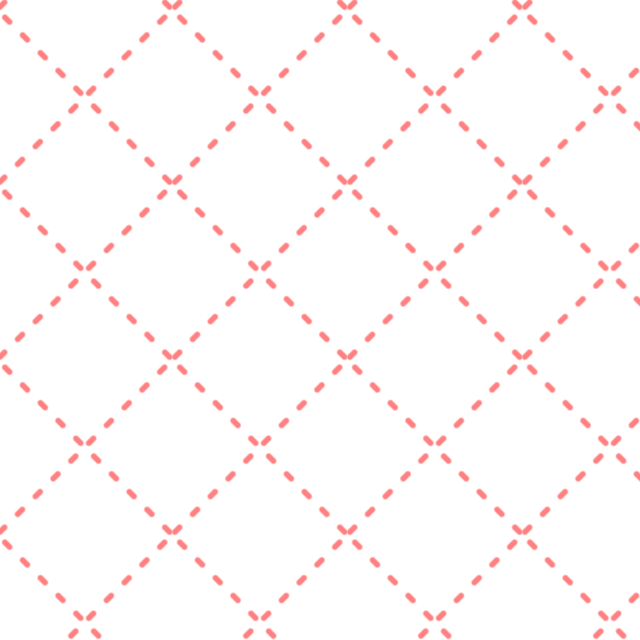
A Shadertoy shader for this pattern:

```glsl
// Diamond lattice of coral dashed diagonals on white.
// Each diagonal is folded into one tile, where a short run of evenly spaced
// round-ended dashes is drawn; a narrower gap marks the seam between tiles.

#define TILE 0.27344                  // tile side, in canvas heights
#define CROSSING vec2(0.2691, 0.0151) // one crossing, from the upper left
#define SEAM 0.0039                   // drop from crossing to the narrow gap
#define DASHES 9.0                    // steps between dashes in one tile
#define SPACING 0.02778               // vertical step between dash centres
#define HALF_LENGTH 0.0051            // half length of a dash core
#define RADIUS 0.0044                 // half width of a dash
#define SOFTNESS 0.0021               // half width of the soft edge
#define PAPER vec3(1.0)
#define CORAL vec3(1.0, 0.50, 0.50)

const float ROOT2 = sqrt(2.0);

// Wraps a coordinate into one tile centred on zero.
float wrapTile(float x) {
    return (fract(x / TILE + 0.5) - 0.5) * TILE;
}

// Signed distance to the dashes on the diagonals x = y (y points down).
float dashedDiagonal(vec2 p) {
    float across = wrapTile(p.x - p.y);
    float foot = p.y + 0.5 * across;

    // Height within the run of dashes, zero at the middle of the run
    float along = wrapTile(foot - SEAM - 0.5 * TILE);
    float last = 0.5 * DASHES;
    float index = clamp(floor(along / SPACING) + 0.5, -last, last);

    // Capsule in the rotated frame
    vec2 local = vec2((along - index * SPACING) * ROOT2, across / ROOT2);
    local.x = max(abs(local.x) - HALF_LENGTH, 0.0);
    return length(local) - RADIUS;
}

void mainImage(out vec4 fragColor, in vec2 fragCoord) {
    vec2 uv = fragCoord / iResolution.y;
    vec2 p = vec2(uv.x, 1.0 - uv.y) - CROSSING;

    // The second set of diagonals mirrors the first
    float d = min(dashedDiagonal(p), dashedDiagonal(vec2(-p.x, p.y)));

    float edge = max(SOFTNESS, 0.7 / iResolution.y);
    float ink = 1.0 - smoothstep(-edge, edge, d);
    fragColor = vec4(mix(PAPER, CORAL, ink), 1.0);
}
```
